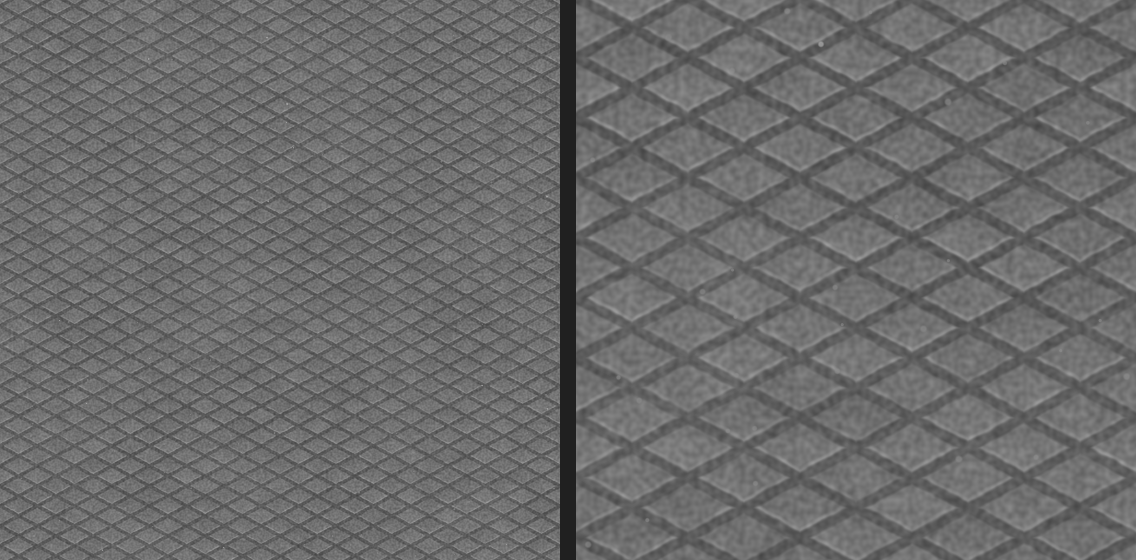
Left, the full canvas; right, a detail of the centre.
Write a three.js fragment shader that draws this texture.

```glsl
varying vec2 vUv;

const vec2 REPEATS = vec2(15.0, 28.0);
const vec2 LATTICE_SHIFT = vec2(0.5, 0.70);
const float GROOVE_HALF_WIDTH = 0.0030;
const float EDGE_SOFTNESS = 0.0011;
const vec3 GROOVE_COLOR = vec3(0.345);
const vec3 PLATE_COLOR = vec3(0.452);
const vec3 RIM_COLOR = vec3(0.56);
const vec3 SPECK_COLOR = vec3(0.72);

float hash(vec2 p, float seed) {
  vec3 q = fract(vec3(p.xyx + seed) * vec3(0.1031, 0.1030, 0.0973));
  q += dot(q, q.yzx + 33.33);
  return fract((q.x + q.y) * q.z);
}

// Gradient noise whose lattice wraps after period cells
float gradientDot(vec2 cell, vec2 offset, vec2 period, float seed) {
  float angle = 6.28319 * hash(mod(cell, period), seed);
  return dot(vec2(cos(angle), sin(angle)), offset);
}

float gradientNoise(vec2 uv, vec2 period, float seed) {
  vec2 p = uv * period;
  vec2 i = floor(p);
  vec2 f = p - i;
  vec2 w = f * f * f * (f * (f * 6.0 - 15.0) + 10.0);
  vec2 right = vec2(1.0, 0.0);
  vec2 up = vec2(0.0, 1.0);
  float low = mix(gradientDot(i, f, period, seed),
                  gradientDot(i + right, f - right, period, seed), w.x);
  float high = mix(gradientDot(i + up, f - up, period, seed),
                   gradientDot(i + 1.0, f - 1.0, period, seed), w.x);
  return mix(low, high, w.y);
}

float fractalNoise(vec2 uv, vec2 period, float seed) {
  float sum = 0.0;
  float amplitude = 1.0;
  for (int octave = 0; octave < 3; octave++) {
    sum += amplitude * gradientNoise(uv, period, seed + float(octave) * 7.0);
    period *= 2.0;
    amplitude *= 0.6;
  }
  return sum;
}

// Soft band of the given half width around zero
float band(float d, float halfWidth, float softness) {
  return 1.0 - smoothstep(halfWidth - softness, halfWidth + softness, abs(d));
}

// Sparse pale chips, kept inside their cells
float specks(vec2 uv, float count, float chance, float seed) {
  vec2 p = uv * count;
  vec2 cell = floor(p);
  vec2 center = 0.25 + 0.5 * vec2(hash(cell, seed), hash(cell, seed + 3.0));
  float radius = count * mix(0.0012, 0.0028, hash(cell, seed + 5.0));
  float spot = 1.0 - smoothstep(radius * 0.4, radius, length(fract(p) - center));
  return spot * step(hash(cell, seed + 9.0), chance);
}

void main() {
  // Diagonal axes turn the rhombi into unit squares
  vec2 p = vUv * REPEATS - LATTICE_SHIFT;
  vec2 diagonal = vec2(p.x + p.y, p.x - p.y);
  vec2 cell = floor(diagonal + 0.5);
  vec2 local = diagonal - cell;
  vec2 center = 0.5 * vec2(cell.x + cell.y, cell.x - cell.y);
  vec2 id = 2.0 * mod(center, REPEATS);

  // Edge distances in canvas units, slightly roughened
  vec2 edge = (0.5 - abs(local)) / length(REPEATS);
  float rough = 0.0009 * gradientNoise(vUv, vec2(120.0), 11.0);
  float border = min(edge.x, edge.y) + rough;
  float groove = band(border, GROOVE_HALF_WIDTH, EDGE_SOFTNESS);

  // Broad wear and mottling
  float wear = gradientNoise(vUv, vec2(6.0), 21.0);
  float mottle = fractalNoise(vUv, vec2(32.0), 31.0);
  float grain = gradientNoise(vUv, vec2(256.0), 41.0)
              + 0.6 * gradientNoise(vUv, vec2(170.0), 51.0);

  // Plate tone varies per repeat and lightens toward the bottom
  float height = 0.5 * (local.x - local.y);
  vec3 color = PLATE_COLOR + 0.022 * (hash(id, 61.0) - 0.5) - 0.035 * height;
  color += 0.035 * mottle + 0.015 * wear;

  // Light catches the two lower rims
  float lowerEdge = min(local.x < 0.0 ? edge.x : 1.0, local.y > 0.0 ? edge.y : 1.0);
  float rim = band(lowerEdge + rough - GROOVE_HALF_WIDTH - 0.0013, 0.0010, 0.0010);
  float rimStrength = clamp(0.55 + 0.4 * (hash(id, 71.0) - 0.5) + 0.5 * mottle, 0.1, 0.9);
  color = mix(color, RIM_COLOR, rim * rimStrength);

  // Grooves, partly filled where worn
  vec3 grooveColor = GROOVE_COLOR + 0.02 * mottle;
  color = mix(color, grooveColor, groove * clamp(0.9 - 0.35 * wear, 0.6, 1.0));

  // Fine grain and chips
  color += 0.085 * grain;
  color = mix(color, SPECK_COLOR, 0.65 * specks(vUv, 24.0, 0.03, 81.0));
  color = mix(color, RIM_COLOR, 0.6 * specks(vUv, 60.0, 0.06, 91.0));

  gl_FragColor = vec4(color, 1.0);
}
```
